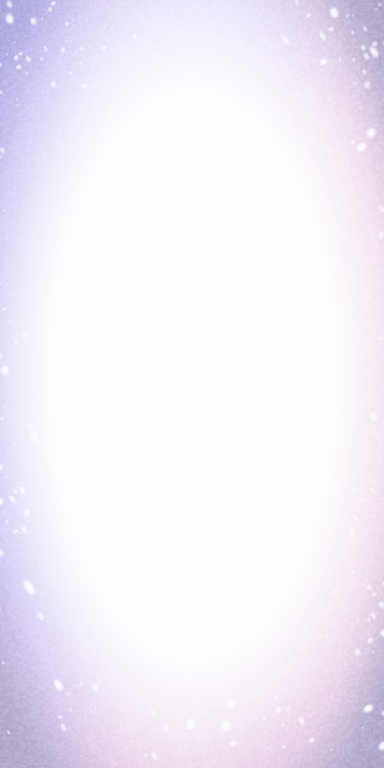
Write a WebGL 1 fragment shader that draws this background.

```glsl
precision highp float;
// Pale oval glow framed by a lavender and pink vignette with drifting white flecks.

uniform vec2 u_resolution;

const vec3 WHITE = vec3(0.995, 0.993, 0.998);
const vec3 LEFT_VIOLET = vec3(0.74, 0.68, 0.94);
const vec3 RIGHT_PINK = vec3(0.90, 0.77, 0.88);
const vec3 TOP_LILAC = vec3(0.80, 0.75, 0.95);
const vec3 BOTTOM_MAUVE = vec3(0.86, 0.71, 0.85);
const vec3 CORNER_BLUE = vec3(0.67, 0.66, 0.87);
const vec3 CORNER_GREY = vec3(0.69, 0.655, 0.795);

float hash(vec2 p) {
  vec3 h = fract(p.xyx * 0.1031);
  h += dot(h, h.yzx + 33.33);
  return fract((h.x + h.y) * h.z);
}

vec2 hash2(vec2 p) {
  return vec2(hash(p), hash(p + 57.3));
}

float valueNoise(vec2 p) {
  vec2 cell = floor(p);
  vec2 f = fract(p);
  f = f * f * (3.0 - 2.0 * f);
  float low = mix(hash(cell), hash(cell + vec2(1.0, 0.0)), f.x);
  float high = mix(hash(cell + vec2(0.0, 1.0)), hash(cell + 1.0), f.x);
  return mix(low, high, f.y);
}

// Soft patch of influence, used to gather flecks
float patchAt(vec2 p, vec2 center, vec2 size) {
  vec2 d = (p - center) / size;
  return exp(-dot(d, d));
}

// Chance of a fleck: thin along the rim, thicker in a few drifts
float fleckDensity(vec2 p) {
  float rim = smoothstep(0.78, 1.0, abs(p.x * 2.0 - 1.0));
  float drifts = patchAt(p, vec2(0.10, 1.91), vec2(0.17, 0.13));
  drifts += patchAt(p, vec2(0.92, 1.90), vec2(0.14, 0.17));
  drifts += patchAt(p, vec2(0.03, 0.75), vec2(0.06, 0.28));
  drifts += patchAt(p, vec2(0.96, 0.48), vec2(0.08, 0.25));
  drifts += patchAt(p, vec2(0.20, 0.17), vec2(0.07, 0.08));
  drifts += 0.7 * patchAt(p, vec2(0.65, 0.10), vec2(0.28, 0.08));
  return 0.12 * rim + 0.5 * drifts;
}

// Jittered soft ellipses, one candidate per cell
float flecks(vec2 p, float cellSize, float seed) {
  float light = 0.0;
  vec2 home = floor(p / cellSize);
  for (int y = -1; y <= 1; y++) {
    for (int x = -1; x <= 1; x++) {
      vec2 cell = home + vec2(float(x), float(y));
      vec2 key = cell + seed;
      vec2 center = (cell + hash2(key)) * cellSize;
      vec2 shape = hash2(key + 19.7);
      float radius = cellSize * mix(0.10, 0.25, shape.x * shape.x);
      vec2 d = p - center;
      d.x += d.y * (shape.y - 0.5);
      d /= vec2(1.0, mix(0.8, 1.5, shape.y));
      float spot = 1.0 - smoothstep(radius * 0.4, radius * 1.35, length(d));
      float present = step(hash(key + 41.1), fleckDensity(center));
      light = max(light, spot * present * mix(0.5, 0.95, shape.x));
    }
  }
  return light;
}

// Vignette tint: saturated along the sides, greyer in the corners
vec3 rimTint(vec2 uv, float radius) {
  vec3 side = mix(LEFT_VIOLET, RIGHT_PINK, smoothstep(0.1, 0.9, uv.x));
  vec3 ends = mix(BOTTOM_MAUVE, TOP_LILAC, smoothstep(0.2, 0.8, uv.y));
  float nearEnds = smoothstep(0.25, 0.5, abs(uv.y - 0.5));
  float nearMiddle = 1.0 - smoothstep(0.1, 0.45, abs(uv.x - 0.5));
  vec3 halo = mix(side, ends, nearEnds * mix(0.35, 1.0, nearMiddle));
  float blue = smoothstep(0.4, 0.9, uv.y) * (1.0 - smoothstep(0.1, 0.5, uv.x));
  vec3 corner = mix(CORNER_GREY, CORNER_BLUE, blue);
  return mix(halo, corner, smoothstep(1.02, 1.34, radius));
}

void main() {
  vec2 uv = gl_FragCoord.xy / u_resolution;
  vec2 p = uv * vec2(1.0, 2.0);

  // Oval glow
  float radius = length((uv - vec2(0.5, 0.51)) * 2.0);
  float shade = smoothstep(0.67, 1.42, radius);
  vec3 color = mix(WHITE, rimTint(uv, radius), shade);

  // Fine paper grain, strongest in the corners
  float grain = valueNoise(p * 190.0) - 0.5;
  color += grain * 0.07 * shade;

  // Two sizes of flecks
  float light = max(flecks(p, 0.055, 3.0), 0.75 * flecks(p, 0.034, 71.0));
  color = mix(color, vec3(0.99, 0.985, 1.0), light);

  gl_FragColor = vec4(clamp(color, 0.0, 1.0), 1.0);
}
```
